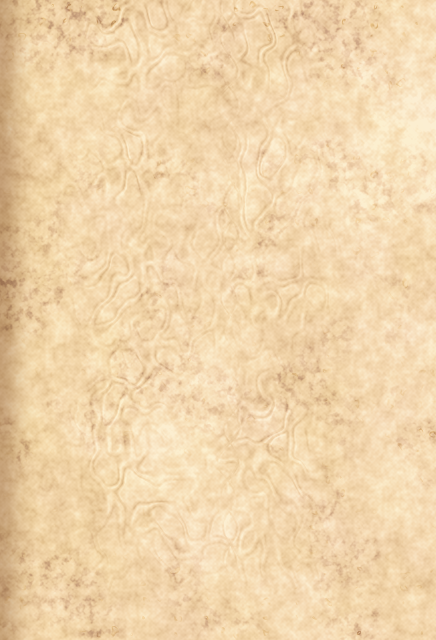
Reproduce this texture procedurally as a WebGL 2 fragment shader.

```glsl
#version 300 es
precision highp float;
// Aged parchment page: grainy cream mottling, embossed strands, rust flecks and a shaded left edge.

#define CLOUD_SCALE 5.0
#define CLOUD_AMOUNT 0.23
#define MOTTLE_SCALE 38.0
#define MOTTLE_AMOUNT 0.30
#define GRAIN_AMOUNT 0.17
#define STAIN_AMOUNT 0.36
#define STRAND_SCALE 23.0
#define STRAND_WIDTH 0.0032
#define STRAND_AMOUNT 0.46
#define FLECK_CELLS 42.0
#define FLECK_AMOUNT 0.40
#define WEAVE_PITCH 0.0062

uniform vec2 u_resolution;
out vec4 outColor;

const float TAU = 6.2831853;

vec2 hash2(vec2 cell) {
    vec3 q = fract(cell.xyx * vec3(0.1031, 0.1030, 0.0973));
    q += dot(q, q.yzx + 33.33);
    return fract((q.xx + q.yz) * q.zy);
}

float cornerSlope(vec2 cell, vec2 offset) {
    float angle = TAU * hash2(cell).x;
    return dot(vec2(cos(angle), sin(angle)), offset);
}

float gradientNoise(vec2 p) {
    vec2 i = floor(p), f = p - i;
    vec2 w = f * f * f * (f * (f * 6.0 - 15.0) + 10.0);
    vec2 e = vec2(1.0, 0.0);
    return mix(mix(cornerSlope(i, f), cornerSlope(i + e, f - e), w.x),
               mix(cornerSlope(i + e.yx, f - e.yx), cornerSlope(i + 1.0, f - 1.0), w.x), w.y);
}

float fbm(vec2 p, int octaves) {
    float sum = 0.0, gain = 1.0;
    for (int k = 0; k < octaves; k++) {
        sum += gain * gradientNoise(p);
        p = mat2(1.6, 1.2, -1.2, 1.6) * p + 17.3;
        gain *= 0.65;
    }
    return sum;
}

float bump(float x, float centre, float width) {
    float d = (x - centre) / width;
    return exp(-d * d);
}

float ramp(float low, float high, float x) {
    return clamp((x - low) / (high - low), 0.0, 1.0);
}

// Height of the raised strands: paired contour loops and a vertical braid.
float strandRelief(vec2 p, float braidAxis) {
    vec2 q = p * vec2(1.15, 0.85) * STRAND_SCALE;
    q += 0.3 * vec2(gradientNoise(q * 1.3 + 7.0), gradientNoise(q * 1.3 + 31.0));
    float loops = abs(abs(gradientNoise(q + 40.0)) - 0.13) / (1.4 * STRAND_SCALE);
    float sway = 0.012 * sin(p.y * 62.0) + 0.012 * gradientNoise(p * 9.0);
    float braid = abs(abs(p.x - braidAxis + 0.012 * gradientNoise(p.yx * 7.0)) - abs(sway));
    return 1.0 - smoothstep(0.1 * STRAND_WIDTH, STRAND_WIDTH, min(loops, braid));
}

// Small irregular rings and dots, one at most in each cell.
float rustFlecks(vec2 p) {
    vec2 q = p * FLECK_CELLS + 0.35 * vec2(gradientNoise(p * 80.0), gradientNoise(p * 80.0 + 9.0));
    vec2 cell = floor(q), seed = hash2(cell + 5.0);
    float d = length(fract(q) - mix(vec2(0.35), vec2(0.65), hash2(cell + 71.0)));
    float ring = 1.0 - smoothstep(0.02, 0.11, abs(d - mix(0.02, 0.22, seed.y)));
    return ring * step(0.66, seed.x) * ramp(-0.2, 0.2, gradientNoise(p * 110.0 + 50.0));
}

vec3 parchment(float tone) {
    vec3 c = mix(vec3(0.74, 0.58, 0.43), vec3(0.87, 0.73, 0.55), ramp(0.0, 0.28, tone));
    c = mix(c, vec3(0.925, 0.803, 0.63), ramp(0.28, 0.50, tone));
    c = mix(c, vec3(0.96, 0.85, 0.69), ramp(0.50, 0.70, tone));
    return mix(c, vec3(0.99, 0.935, 0.815), ramp(0.70, 1.05, tone));
}

void main() {
    vec2 uv = gl_FragCoord.xy / u_resolution;
    vec2 p = gl_FragCoord.xy / u_resolution.y;
    float pageWidth = u_resolution.x / u_resolution.y;

    // Soft clouds, crisp mottling and woven grain
    vec2 thread = sin(p * TAU / WEAVE_PITCH);
    float tone = 0.73 + CLOUD_AMOUNT * fbm(p * CLOUD_SCALE + 3.0, 3);
    tone += MOTTLE_AMOUNT * fbm(p * MOTTLE_SCALE + 11.0, 3);
    tone += GRAIN_AMOUNT * gradientNoise(p * 170.0) + 0.03 * thread.x * thread.y;

    // Pale bloom at the upper right, worn top and bottom margins
    float margin = bump(uv.y, 1.0, 0.07) + 0.6 * bump(uv.y, 0.04, 0.05);
    tone += 0.24 * bump(uv.x, 0.96, 0.17) * bump(uv.y, 0.80, 0.11) - 0.08 * margin;

    // Broken brown stains, speckled rather than solid
    float stainArea = smoothstep(-0.15, 0.5, fbm(p * 6.5 + 27.0, 3) + 0.12 * margin);
    float stain = stainArea * smoothstep(-0.15, 0.55, fbm(p * 60.0 + 60.0, 3));
    tone -= STAIN_AMOUNT * stain;

    // Embossed strands, lit from the upper left, in two worn columns
    float columns = bump(uv.x, 0.30, 0.13) + bump(uv.x, 0.61, 0.13);
    float wear = smoothstep(-0.3, 0.25, gradientNoise(p * 8.0 + 90.0));
    float fade = columns * mix(0.35, 1.0, wear) * smoothstep(0.04, 0.14, uv.y);
    vec2 lightStep = vec2(-0.0017, 0.0017);
    float axis = 0.53 * pageWidth;
    float groove = strandRelief(p, axis);
    float shine = strandRelief(p + lightStep, axis) - strandRelief(p - lightStep, axis);
    tone += STRAND_AMOUNT * fade * (0.42 * shine - 0.48 * groove + 0.09);

    // Rust flecks gather near the margins and inside stains
    float fleck = rustFlecks(p) * clamp(0.15 + 0.7 * margin + 0.6 * stainArea * uv.x, 0.0, 1.0);
    tone -= FLECK_AMOUNT * fleck;

    // Yellow and rosy drift of the hue
    tone -= 0.20 * exp(-uv.x / 0.11);
    vec3 color = parchment(tone);
    float warmth = 0.4 * fbm(p * 9.0 + 130.0, 3) + 0.6 * exp(-uv.x / 0.15) - 0.5 * stain;
    color += vec3(0.0, 0.008, -0.045) * warmth + vec3(0.01, -0.01, -0.06) * fleck;

    // Smooth shade along the left edge
    color *= 1.0 - vec3(0.17, 0.23, 0.25) * bump(uv.x, 0.0, 0.045);
    outColor = vec4(clamp(color, 0.0, 1.0), 1.0);
}
```
